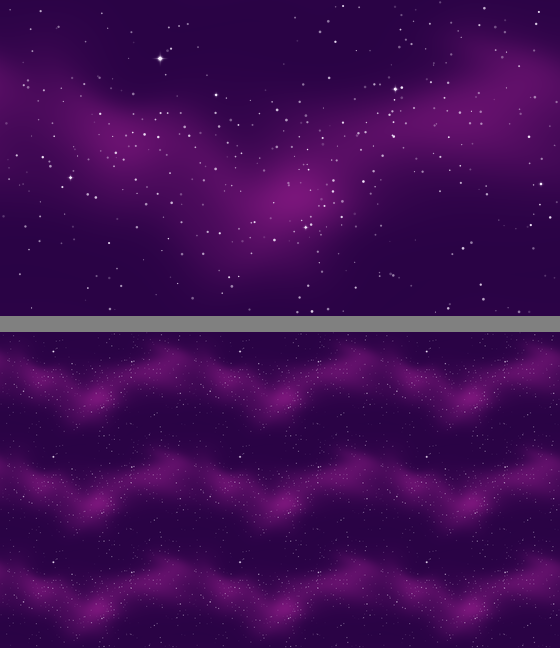
Top, the tile; bottom, the same tile 3 across and 3 down.
Write a Shadertoy shader that draws this background.

```glsl
const float TAU = 6.2831853;

vec3 hash3(vec2 cell, float seed) {
    vec3 p = fract(vec3(cell.xyx + seed * 17.3) * vec3(0.1031, 0.1030, 0.0973));
    p += dot(p, p.yxz + 33.33);
    return fract((p.xxy + p.yzz) * p.zyx);
}

// Signed offset to the nearest copy on the unit tile
vec2 wrapOffset(vec2 offset) {
    return fract(offset + 0.5) - 0.5;
}

// Layered sines with whole frequencies bend the plane but keep it periodic
vec2 warp(vec2 uv, float strength) {
    for (int i = 1; i <= 4; i++) {
        float f = float(i);
        vec2 wave = vec2(f * uv.y + uv.x, (f + 1.0) * uv.x - uv.y);
        uv += strength / f * sin(TAU * wave + vec2(1.3, 4.1) * f);
    }
    return uv;
}

// Winding band of gas, brighter in three places along its length
float nebula(vec2 uv) {
    float a = TAU * uv.x;
    float centre = 0.53 + 0.14 * cos(a) - 0.05 * sin(a) - 0.025 * cos(2.0 * a);
    float d = wrapOffset(vec2(0.0, uv.y - centre)).y;
    float power = 0.64 + 0.15 * cos(3.0 * (a - TAU * 0.53)) + 0.10 * cos(a - TAU * 0.55);
    power += 0.07 * sin(TAU * (2.0 * uv.x + 3.0 * uv.y));
    return power * exp(-d * d / 0.044);
}

// One soft dot in some cells of a grid, denser where the gas is bright
float starLayer(vec2 uv, vec2 grid, float aspect, float blur, float seed) {
    vec2 cell = floor(uv * grid);
    vec3 place = hash3(cell, seed);
    vec3 look = hash3(cell, seed + 5.0);
    float chance = 0.13 + 0.30 * nebula((cell + 0.5) / grid);
    vec2 offset = fract(uv * grid) - mix(vec2(0.18), vec2(0.82), place.xy);
    float d = length(offset / grid * vec2(aspect, 1.0));
    float radius = mix(0.0014, 0.0042, look.x);
    float dot1 = 1.0 - smoothstep(radius - blur, radius + blur, d);
    return dot1 * mix(0.15, 1.0, look.y) * step(place.z, chance);
}

// Tapered ray along the x axis
float ray(vec2 q, float reach, float thickness) {
    float taper = max(0.0, 1.0 - abs(q.x) / reach);
    return taper * taper * exp(-abs(q.y) / thickness);
}

float sparkle(vec2 q, float reach) {
    vec2 diagonal = vec2(q.x + q.y, q.x - q.y) * 0.7071;
    float cross4 = ray(q, reach, 0.0018) + ray(q.yx, reach, 0.0018);
    float minor = ray(diagonal, reach * 0.5, 0.0015) + ray(diagonal.yx, reach * 0.5, 0.0015);
    float core = exp(-dot(q, q) / (reach * reach * 0.045));
    return min(1.0, 0.8 * cross4 + 0.4 * minor + core);
}

void mainImage(out vec4 fragColor, in vec2 fragCoord) {
    vec2 uv = fragCoord / iResolution.xy;
    float aspect = iResolution.x / iResolution.y;
    float blur = max(0.0022, 0.7 / iResolution.y);

    // Sky and gas
    vec3 night = vec3(0.162, 0.010, 0.270);
    vec3 magenta = vec3(0.490, 0.088, 0.490);
    float gas = nebula(warp(uv, 0.032));
    vec3 color = mix(night, magenta, clamp(gas, 0.0, 1.0));

    // Scattered stars
    float light = 0.0;
    for (int i = 1; i <= 3; i++) {
        float k = float(i);
        light = max(light, starLayer(uv, vec2(16.0, 9.0) * k, aspect, blur, k));
    }

    // A few sparkling stars, the first one largest
    for (int i = 0; i < 6; i++) {
        float n = float(i);
        vec2 centre = vec2(0.286 + 0.42 * n, 0.55 + 0.27 * cos(1.1 * n - 0.2));
        vec2 q = wrapOffset(uv - centre) * vec2(aspect, 1.0);
        light = max(light, sparkle(q, 0.013 + 0.017 * exp(-n)));
    }

    vec3 starlight = vec3(0.97, 0.93, 1.0);
    fragColor = vec4(mix(color, starlight, light), 1.0);
}
```
